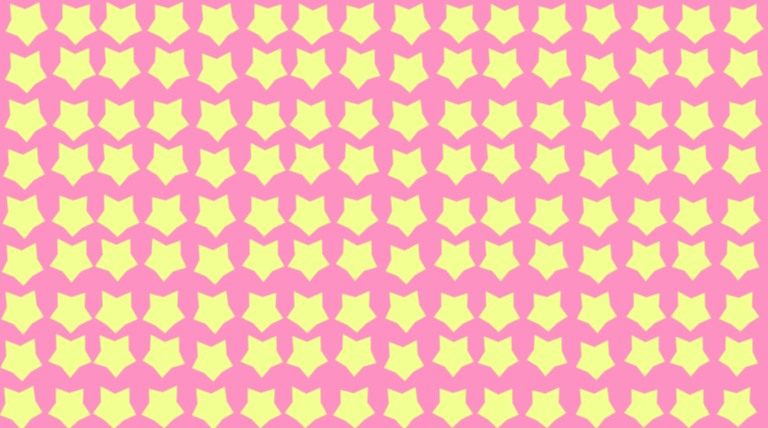
Reproduce this pattern procedurally as a Shadertoy shader.

```glsl
// Sixteen by nine soft yellow stars, points down, on a flat pink ground.
// Each star is a rounded ten-corner polygon distance; a 4x2 motif sets its
// hand-cut shape and offset, with slight drift and shrinking over the sheet.

const vec3 PINK = vec3(0.99, 0.57, 0.76);
const vec3 YELLOW = vec3(0.95, 1.00, 0.57);
const vec2 COUNT = vec2(16.0, 9.0);
const vec2 PITCH = vec2(0.998, 1.0);     // star spacing; 1 = canvas width / 16
const vec2 FIRST = vec2(0.56, 0.48);     // first star, from the top left
const vec4 COLUMN_SHIFT = vec4(-0.01, 0.02, -0.035, -0.03);
const float ROW_DRIFT = -0.0165;         // sideways step per row
const float ODD_LIFT = 0.085;            // odd rows sit a little higher
const float ODD_DROP = 0.105;            // except the first star of each four
const float TIP = 0.44;
const float INNER = 0.31;
const float ROUNDING = 0.02;
const float HORN_STRETCH = 0.10;         // longer upper points
const float NOTCH_DEPTH = 0.14;          // deeper cut between them
const float WOBBLE = 0.045;              // corner variation in the motif
const float JITTER = 0.02;               // placement variation per star
const float TILT = 0.14;
const float SHRINK = 0.08;               // size lost from left to right
const float SOFTNESS = 0.026;
const float PI = 3.14159;

float hash(vec3 p) {
    p = fract(p * vec3(0.1031, 0.1030, 0.0973));
    p += dot(p, p.yzx + 33.33);
    return fract((p.x + p.y) * p.z);
}

// Corner k of a star: even corners are tips, odd ones lie between them
vec2 starCorner(int k, vec2 motif) {
    k = k % 10;
    bool isTip = k % 2 == 0;
    float angle = (float(k) / 5.0 - 0.5) * PI;
    float upper = max(sin(angle), 0.0);
    float radius = isTip ? TIP * (1.0 + HORN_STRETCH * upper)
                         : INNER * (1.0 - NOTCH_DEPTH * upper);
    radius += (hash(vec3(motif, float(k) + 3.0)) - 0.5) * WOBBLE;
    return radius * vec2(cos(angle), sin(angle));
}

// Signed distance to the rounded star polygon
float starDistance(vec2 p, vec2 motif) {
    float nearest = 1e3;
    float side = 1.0;
    vec2 a = starCorner(9, motif);
    for (int k = 0; k < 10; k++) {
        vec2 b = starCorner(k, motif);
        vec2 edge = a - b;
        vec2 w = p - b;
        vec2 gap = w - edge * clamp(dot(w, edge) / dot(edge, edge), 0.0, 1.0);
        nearest = min(nearest, dot(gap, gap));
        bvec3 crossing = bvec3(p.y >= b.y, p.y < a.y, edge.x * w.y > edge.y * w.x);
        if (all(crossing) || all(not(crossing))) side = -side;
        a = b;
    }
    return side * sqrt(nearest) - ROUNDING;
}

// Offset of a star from its lattice point, y downward
vec2 starOffset(vec2 cell, vec2 motif) {
    vec2 offset = vec2(COLUMN_SHIFT[int(motif.x)], 0.0);
    offset.y += motif.y * (motif.x < 0.5 ? ODD_DROP - ODD_LIFT : -ODD_LIFT);
    vec2 noise = vec2(hash(vec3(cell, 21.0)), hash(vec3(cell, 47.0)));
    return offset + (noise - 0.5) * JITTER;
}

void mainImage(out vec4 fragColor, in vec2 fragCoord) {
    float unit = iResolution.x / COUNT.x;
    vec2 p = vec2(fragCoord.x, iResolution.y - fragCoord.y) / unit;

    // Lattice coordinates, sheared by the sideways drift
    vec2 q = (p - FIRST) / PITCH;
    q.x -= ROW_DRIFT * q.y;
    vec2 base = floor(q);

    // Nearest of the four surrounding stars
    float d = 1e3;
    for (int j = 0; j < 2; j++) {
        for (int i = 0; i < 2; i++) {
            vec2 cell = base + vec2(i, j);
            if (any(lessThan(cell, vec2(0.0))) || any(greaterThanEqual(cell, COUNT))) continue;
            vec2 motif = mod(cell, vec2(4.0, 2.0));
            vec2 center = FIRST + cell * PITCH + starOffset(cell, motif);
            center.x += ROW_DRIFT * cell.y;
            vec2 local = (p - center) * vec2(1.0, -1.0);
            float size = 1.0 - SHRINK * cell.x / (COUNT.x - 1.0);
            float tilt = (hash(vec3(motif, 71.0)) - 0.5) * TILT;
            float c = cos(tilt), s = sin(tilt);
            local = mat2(c, -s, s, c) * local / size;
            d = min(d, starDistance(local, motif) * size);
        }
    }

    // Soft printed edge, never thinner than a pixel
    float blur = max(SOFTNESS, 0.75 / unit);
    float cover = 1.0 - smoothstep(-blur, blur, d);
    fragColor = vec4(mix(PINK, YELLOW, cover), 1.0);
}
```
